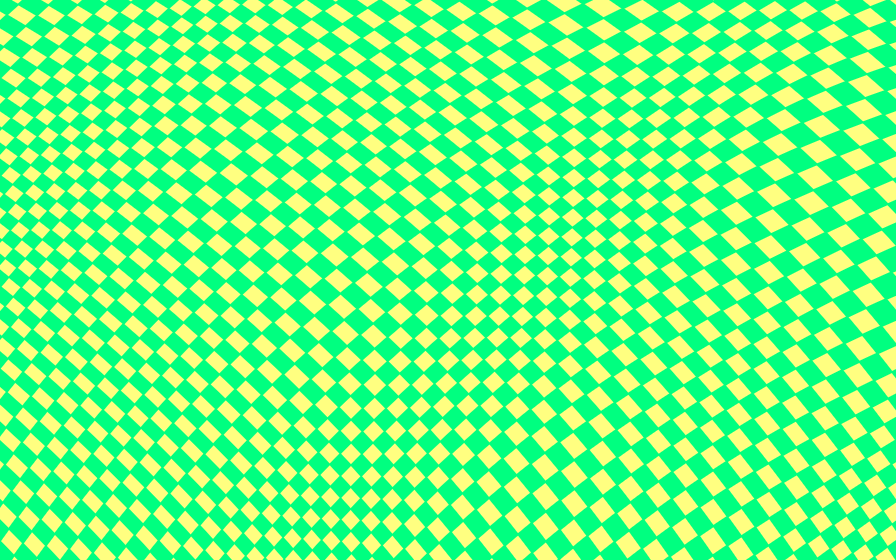
This pattern is drawn by a WebGL 1 fragment shader. Its source:

```glsl
precision highp float;
// Draws a diagonal yellow and green checkerboard bent by smooth waves.

uniform vec2 u_resolution;

const vec3 GREEN = vec3(0.0, 1.0, 0.5);
const vec3 YELLOW = vec3(1.0, 1.0, 0.5);
const float INSET = 0.04; // gap inside each yellow cell, in cells

// Slow bend made of the three second-order terms.
float bend(vec2 p, vec3 weights) {
  return dot(weights, vec3(p.x * p.x, p.x * p.y, p.y * p.y));
}

// Sine wave travelling along a direction.
float wave(vec2 p, vec2 direction, float frequency, float start) {
  return sin(frequency * (dot(p, direction) - start));
}

// Maps centred canvas units to checker cells.
vec2 warpToCells(vec2 p) {
  vec2 falling = vec2(0.765, -0.64);
  vec2 rising = vec2(0.7, 0.7);

  float u = dot(p, vec2(17.8, -22.6)) + bend(p, vec3(-3.2, -3.46, -2.3));
  u += 0.665 * wave(p, falling, 7.94, 0.116);
  u += 0.21 * wave(p, falling, 15.88, 0.116);

  float v = dot(p, vec2(24.0, 25.9)) + bend(p, vec3(-1.15, -8.06, 3.46));
  v += 0.46 * wave(p, rising, 8.38, 0.207);

  return vec2(u + 0.47, v + 1.38);
}

// Coverage of the even cells; pixelSize is one pixel measured in cells.
float checker(vec2 cell, vec2 pixelSize, float inset) {
  vec2 id = floor(cell);
  float even = 1.0 - mod(id.x + id.y, 2.0);
  vec2 edge = 0.5 - abs(fract(cell) - 0.5) - inset;
  vec2 cover = clamp(edge / pixelSize + 0.5, 0.0, 1.0);
  return even * cover.x * cover.y;
}

void main() {
  float pixel = 1.0 / u_resolution.y;
  vec2 p = (gl_FragCoord.xy - 0.5 * u_resolution) * pixel;

  // Local cell scale keeps every edge one pixel soft.
  vec2 cell = warpToCells(p);
  vec2 stepX = warpToCells(p + vec2(pixel, 0.0)) - cell;
  vec2 stepY = warpToCells(p + vec2(0.0, pixel)) - cell;
  vec2 pixelSize = sqrt(stepX * stepX + stepY * stepY);

  float yellow = checker(cell, pixelSize, INSET);
  gl_FragColor = vec4(mix(GREEN, YELLOW, yellow), 1.0);
}
```
